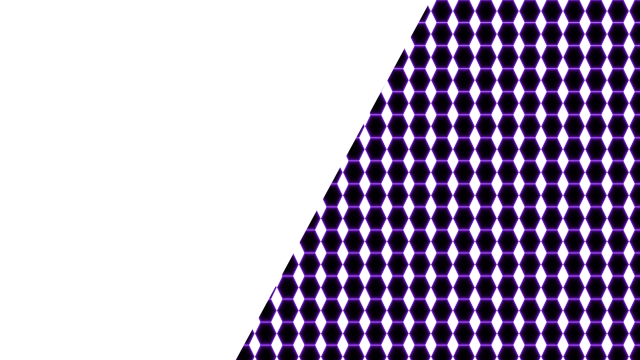
This pattern is drawn by a Shadertoy shader. Its source:

```glsl
// Black hexagon mesh with glowing violet seams, cut by a slanted edge on white.
#define CELL vec2(0.06116, 0.06398)    // spacing of the diamond gaps
#define ORIGIN vec2(0.8912, 0.0414)    // centre of one diamond gap
#define EDGE_START 0.655               // slanted edge at the canvas bottom
#define EDGE_LEAN 0.5417               // sideways shift per unit of height
#define GLOW_WIDTH 0.0052
#define CORE_WIDTH 0.0014
#define VIOLET vec3(0.49, 0.035, 0.95)
#define LILAC vec3(0.82, 0.69, 0.93)

// Signed distance to a diamond, for a point folded into one quadrant
float diamondDistance(vec2 q, vec2 halfSize) {
    return (q.x / halfSize.x + q.y / halfSize.y - 1.0) / length(1.0 / halfSize);
}

// Seam light: wide violet falloff with a thin pale core
vec3 seamColor(float dist) {
    vec3 glow = VIOLET * exp(-dist / GLOW_WIDTH);
    return mix(glow, LILAC, 0.7 * exp(-dist / CORE_WIDTH));
}

void mainImage(out vec4 fragColor, in vec2 fragCoord) {
    vec2 p = fragCoord / iResolution.y;
    float soft = 0.7 / iResolution.y;

    // Fold the plane into one quadrant around the nearest gap
    vec2 q = abs(fract((p - ORIGIN) / CELL + 0.5) - 0.5) * CELL;
    float gap = diamondDistance(q, CELL * vec2(0.25, 0.5));

    // Each hexagon is bounded by diamond sides and horizontal seams
    float seam = min(max(gap, 0.0), q.y);
    vec3 mesh = seamColor(seam);

    // Gaps and the region left of the slanted edge are white
    float edge = (p.x - EDGE_START - EDGE_LEAN * p.y) / length(vec2(1.0, EDGE_LEAN));
    float cover = smoothstep(-soft, soft, gap) * smoothstep(-soft, soft, edge);
    fragColor = vec4(mix(vec3(1.0), mesh, cover), 1.0);
}
```
